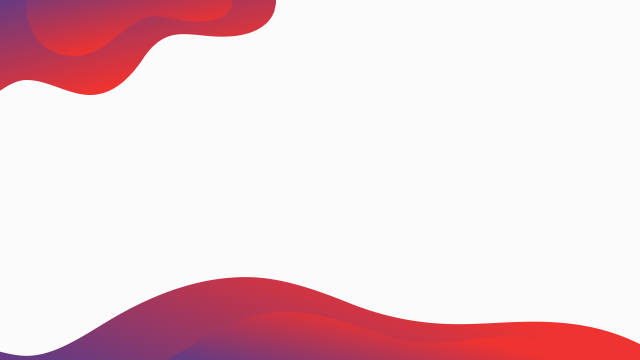
A Shadertoy shader for this background:

```glsl
const vec3 PAPER = vec3(0.985);
const vec3 PURPLE = vec3(0.40, 0.23, 0.51);
const vec3 RED = vec3(0.935, 0.20, 0.19);

// Smooth curve through knots of (x, height, slope)
float spline(vec3 knots[8], float x) {
    x = clamp(x, knots[0].x, knots[7].x);
    int i = 0;
    while (i < 6 && x > knots[i + 1].x) i++;
    vec3 a = knots[i], b = knots[i + 1];
    float span = b.x - a.x;
    float t = (x - a.x) / span, s = 1.0 - t;
    return mix(a.y, b.y, t * t * (3.0 - 2.0 * t))
         + span * t * s * (s * a.z - t * b.z);
}

// Falls from 1 to 0 as a rounded shoulder between two x positions
float shoulder(float x, float start, float end) {
    float t = clamp((x - start) / (end - start), 0.0, 1.0);
    return pow(max(1.0 - pow(t, 2.3), 0.0), 1.0 / 2.3);
}

// Antialiased coverage of the region where d is positive
float coverage(float d) {
    float pixel = max(length(vec2(dFdx(d), dFdy(d))), 1e-4);
    return clamp(0.5 + d / pixel, 0.0, 1.0);
}

vec3 ramp(float t) {
    return mix(PURPLE, RED, clamp(t, 0.0, 1.0));
}

void mainImage(out vec4 fragColor, in vec2 fragCoord) {
    vec2 p = fragCoord / iResolution.xy * vec2(7.68, 4.32);
    float depth = 4.32 - p.y;
    vec3 color = PAPER;

    // Lower wave
    float hill = spline(vec3[8](
        vec3(0.0, 0.10, -0.25), vec3(0.32, 0.05, 0.0),
        vec3(1.30, 0.47, 0.6), vec3(2.95, 0.995, 0.0),
        vec3(4.20, 0.68, -0.40), vec3(5.50, 0.43, 0.0),
        vec3(6.40, 0.46, 0.0), vec3(7.68, 0.19, -0.5)), p.x);
    color = mix(color, ramp(dot(p, vec2(0.145, 0.40)) - 0.087), coverage(hill - p.y));

    // Brighter wave inside it
    float innerHill = spline(vec3[8](
        vec3(2.0, 0.0, 0.5), vec3(2.4, 0.24, 0.6),
        vec3(3.4, 0.58, 0.0), vec3(4.6, 0.30, -0.35),
        vec3(5.3, 0.21, 0.0), vec3(6.0, 0.28, 0.0),
        vec3(6.6, 0.25, -0.15), vec3(7.3, 0.0, -0.5)), p.x);
    color = mix(color, ramp(dot(p, vec2(0.23, 1.01)) - 0.54), coverage(innerHill - p.y));

    // Hanging blob in the upper left corner
    float drape = spline(vec3[8](
        vec3(0.0, 1.09, -0.7), vec3(0.32, 0.96, 0.0),
        vec3(1.08, 1.14, 0.0), vec3(1.72, 0.70, -1.5),
        vec3(2.20, 0.41, 0.0), vec3(2.65, 0.44, 0.0),
        vec3(5.0, 0.44, 0.0), vec3(8.0, 0.44, 0.0)), p.x);
    drape *= shoulder(p.x, 2.65, 3.31);
    color = mix(color, ramp(0.19 * p.x + 0.72 * depth), coverage(drape - depth));

    // Brighter blob inside it
    float innerDrape = spline(vec3[8](
        vec3(0.92, 0.67, 0.0), vec3(1.45, 0.40, -0.8),
        vec3(1.85, 0.195, 0.0), vec3(2.35, 0.26, 0.0),
        vec3(4.0, 0.26, 0.0), vec3(5.0, 0.26, 0.0),
        vec3(6.0, 0.26, 0.0), vec3(8.0, 0.26, 0.0)), p.x);
    innerDrape *= shoulder(p.x, 0.92, 0.31) * shoulder(p.x, 2.35, 2.79);
    color = mix(color, ramp(0.12 + 0.23 * p.x + depth), coverage(innerDrape - depth));

    fragColor = vec4(color, 1.0);
}
```
